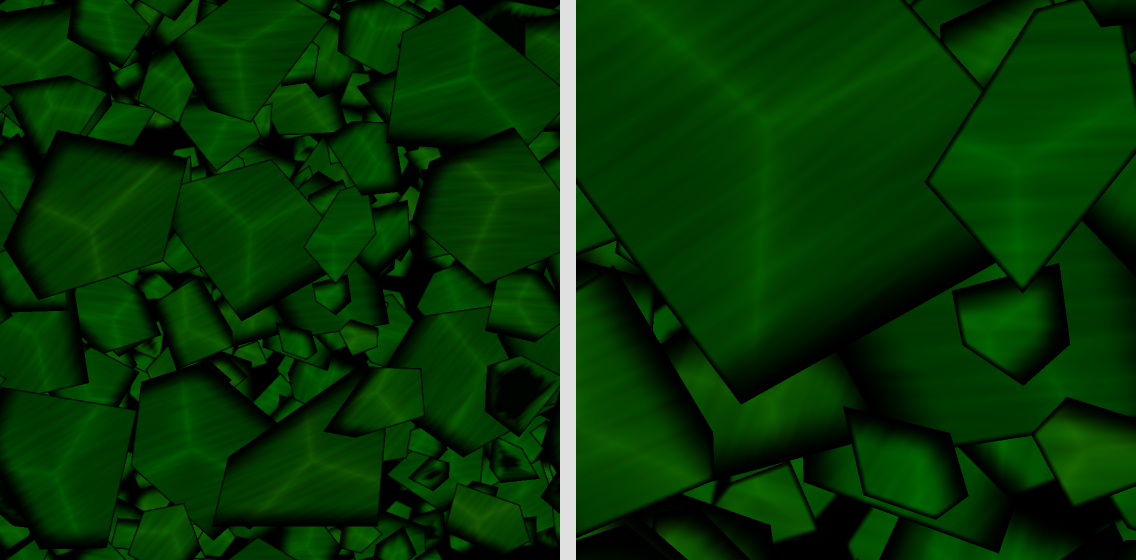
Left: the whole. Right: its middle third, enlarged.
Give the GLSL for this texture, as a WebGL 1 fragment shader.

```glsl
precision highp float;
uniform vec2 u_resolution;

#define BIG_CELLS 4.0      // whole cells across for the largest grains
#define BIG_SHARE 0.72     // chance that a large cell holds a grain
#define SOFT_SHARE 0.42    // chance that an edge sinks into shadow
#define SOFT_WIDTH 0.085
#define HOLLOW_SHARE 0.09
#define STREAK_SCALE vec2(9.0, 90.0)
#define STREAK_AMOUNT 0.2
#define STREAK_ANGLE 0.5
#define DULL_GREEN 0.205
#define RIDGE_GAIN 0.115

const float TAU = 6.2831853;
const float SIDES = 5.0;

struct Grain {
  vec2 local;      // position relative to the grain centre
  vec3 id;         // wrapped cell and layer
  float inside;    // distance to the nearest edge
  float fade;      // 0 in the shadowed rim, 1 in the body
  float priority;
};

vec3 hash3(vec3 p) {
  p = fract(p * vec3(0.1031, 0.1030, 0.0973));
  p += dot(p, p.yxz + 33.33);
  return fract((p.xxy + p.yxx) * p.zyx);
}

vec2 direction(float angle) { return vec2(cos(angle), sin(angle)); }

float cornerGradient(vec2 cell, vec2 offset) {
  return dot(direction(TAU * hash3(vec3(cell, 7.0)).x), offset);
}

float gradientNoise(vec2 p) {
  vec2 i = floor(p), f = p - i;
  vec2 u = f * f * f * (f * (f * 6.0 - 15.0) + 10.0);
  vec2 e = vec2(1.0, 0.0);
  return mix(mix(cornerGradient(i, f), cornerGradient(i + e, f - e), u.x),
             mix(cornerGradient(i + e.yx, f - e.yx), cornerGradient(i + 1.0, f - 1.0), u.x), u.y);
}

// Irregular polygon whose edges are either crisp or softly shadowed
void carve(inout Grain g, float size) {
  float turn = TAU * hash3(g.id + 11.0).x;
  float soft = SOFT_WIDTH * sqrt(size);
  g.inside = 1.14 * size - length(g.local);
  g.fade = 1.0;
  for (float k = 0.0; k < SIDES; k++) {
    vec3 r = hash3(g.id + vec3(23.0, 5.0, 31.0 + 9.0 * k));
    float angle = turn + TAU * (k + 0.7 * (r.x - 0.5)) / SIDES;
    float d = size * mix(0.34, 0.64, r.y) - dot(g.local, direction(angle));
    g.inside = min(g.inside, d);
    g.fade *= smoothstep(0.0, r.z < SOFT_SHARE ? soft : 0.004, d);
  }
}

// Topmost grain over three doubling grid layers
Grain topGrain(vec2 uv) {
  Grain top = Grain(vec2(0.0), vec3(0.0), 0.0, 0.0, -1.0);
  float cells = BIG_CELLS;
  for (float layer = 0.0; layer < 3.0; layer++) {
    vec2 base = floor(uv * cells);
    for (float y = -1.0; y <= 1.0; y++) {
      for (float x = -1.0; x <= 1.0; x++) {
        vec2 cell = base + vec2(x, y);
        Grain g;
        g.id = vec3(mod(cell, cells), 3.0 + 40.0 * layer);
        vec3 r = hash3(g.id);
        g.priority = r.z + 0.45 * (2.0 - layer);
        float present = hash3(g.id + 57.0).y;
        if (g.priority < top.priority || (layer < 0.5 && present > BIG_SHARE)) continue;
        g.local = uv - (cell + mix(vec2(0.15), vec2(0.85), r.xy)) / cells;
        carve(g, 1.0 / cells);
        if (g.inside > 0.0) top = g;
      }
    }
    cells *= 2.0;
  }
  return top;
}

// Three facets meeting in a Y of glowing ridges
float ridgeGlow(Grain g, vec3 r) {
  vec2 p = g.local + 0.02 * (r.xy - 0.5);
  float turn = TAU * r.z;
  float a = dot(p, direction(turn));
  float b = dot(p, direction(turn + 1.8 + 0.6 * r.x));
  float c = dot(p, direction(turn + 3.9 + 0.6 * r.y));
  float low = min(a, min(b, c));
  float middle = max(min(a, b), min(max(a, b), c));
  float gap = middle - low;
  return 0.5 * exp(-gap / 0.07) + 0.5 * exp(-gap / 0.015);
}

vec3 shade(Grain g) {
  if (g.priority < 0.0) return vec3(0.0);
  vec3 r = hash3(g.id + 71.0), s = hash3(g.id + 93.0);
  float smallness = (g.id.z - 3.0) / 80.0;

  // Fine brushed streaks
  vec2 along = direction(STREAK_ANGLE + (s.x - 0.5) * (1.0 + smallness));
  vec2 q = vec2(dot(g.local, along), dot(g.local, vec2(-along.y, along.x)));
  q = q * STREAK_SCALE + 50.0 + 40.0 * r.xy;
  float streak = gradientNoise(q) + 0.5 * gradientNoise(q * 2.1);

  // Body tone, shadowed rim and occasional dark hollows
  float glow = ridgeGlow(g, r);
  float green = DULL_GREEN + 0.055 * smallness + RIDGE_GAIN * glow;
  float light = g.fade * (1.0 + STREAK_AMOUNT * streak + 0.5 * streak * (1.0 - g.fade));
  if (smallness > 0.2 && s.y < HOLLOW_SHARE)
    light *= 1.0 - 0.95 * smoothstep(0.008, 0.025, g.inside + 0.012 * streak);
  float olive = 0.09 * s.z * s.z * glow;
  return vec3(olive, green, 0.0) * light;
}

void main() {
  vec3 color = vec3(0.0);
  for (float y = -0.25; y < 0.5; y += 0.5)
    for (float x = -0.25; x < 0.5; x += 0.5)
      color += shade(topGrain((gl_FragCoord.xy + vec2(x, y)) / u_resolution));
  gl_FragColor = vec4(color * 0.25, 1.0);
}
```
